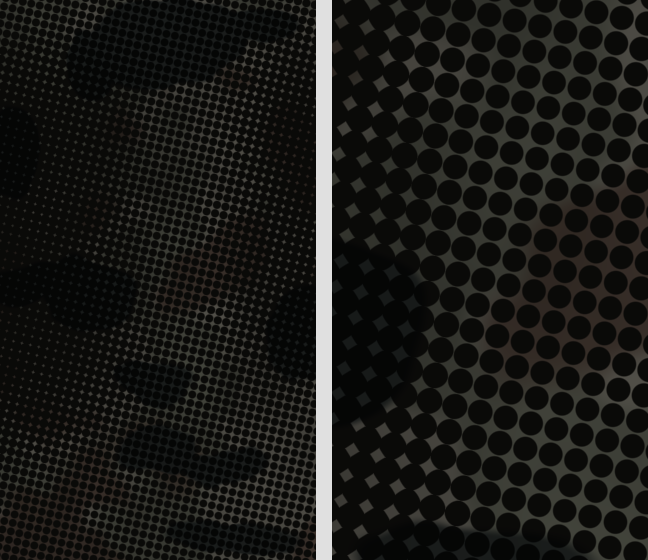
Left, the full canvas; right, a detail of the centre.
Reproduce this pattern procedurally as a Shadertoy shader.

```glsl
// Dark camouflage cloth seen through a tilted halftone screen.
// Black dots on a rotated grid shrink where light falls and merge where it fades,
// leaving small squares; noise and warped elliptical patches tint the gaps.

const float DOTS_ACROSS = 36.5;
const float SCREEN_TILT = -0.22;
const float RADIUS_LIT = 0.445;
const float RADIUS_DIM = 0.615;

const vec3 INK = vec3(0.040, 0.038, 0.032);
const vec3 INK_PATCH = vec3(0.018, 0.022, 0.021);
const vec3 CLOTH = vec3(0.290, 0.283, 0.258);
const vec3 OLIVE = vec3(0.195, 0.205, 0.175);
const vec3 BROWN = vec3(0.175, 0.132, 0.112);
const vec3 PATCH = vec3(0.080, 0.092, 0.090);

// Patches: centre xy, radii zw, in canvas widths
const int PATCH_COUNT = 11;
const vec4 PATCHES[PATCH_COUNT] = vec4[](
    vec4(0.53, 1.64, 0.26, 0.14), vec4(0.83, 1.68, 0.14, 0.055),
    vec4(0.28, 1.58, 0.08, 0.11), vec4(0.04, 1.28, 0.10, 0.15),
    vec4(0.27, 0.84, 0.14, 0.12), vec4(0.08, 0.88, 0.16, 0.06),
    vec4(0.95, 0.70, 0.09, 0.16), vec4(0.49, 0.58, 0.13, 0.07),
    vec4(0.52, 0.36, 0.13, 0.08), vec4(0.72, 0.30, 0.13, 0.05),
    vec4(0.74, 0.07, 0.22, 0.06));

float hash(vec2 cell) {
    vec3 q = fract(vec3(cell.xyx) * 0.1031);
    q += dot(q, q.yzx + 33.33);
    return fract((q.x + q.y) * q.z);
}

float valueNoise(vec2 p) {
    vec2 cell = floor(p), f = fract(p);
    f = f * f * (3.0 - 2.0 * f);
    float low = mix(hash(cell), hash(cell + vec2(1, 0)), f.x);
    float high = mix(hash(cell + vec2(0, 1)), hash(cell + vec2(1, 1)), f.x);
    return mix(low, high, f.y);
}

float fbm(vec2 p) {
    float sum = 0.0, amplitude = 0.5;
    for (int i = 0; i < 3; i++) {
        sum += amplitude * valueNoise(p);
        p = p * 2.03 + 17.0;
        amplitude *= 0.5;
    }
    return sum / 0.875;
}

mat2 rotation(float angle) {
    float c = cos(angle), s = sin(angle);
    return mat2(c, -s, s, c);
}

// Approximate signed distance to an ellipse
float ellipse(vec2 p, vec2 radii) {
    return (length(p / radii) - 1.0) * min(radii.x, radii.y);
}

// Union of the patches with wavy borders
float patchMask(vec2 p, float softness) {
    vec2 warp = vec2(fbm(p * 6.0), fbm(p * 6.0 + 40.0)) - 0.5;
    p += warp * 0.10;
    float d = 1.0;
    for (int i = 0; i < PATCH_COUNT; i++)
        d = min(d, ellipse(p - PATCHES[i].xy, PATCHES[i].zw));
    return 1.0 - smoothstep(-softness, softness, d);
}

// Light: a central column that widens at the top and bottom
float lightAmount(vec2 p, float top) {
    float offset = (p.x - 0.57) / 0.29;
    float column = 0.9 * exp(-offset * offset);
    float foot = 1.0 - smoothstep(0.2, 0.75, p.y - 0.25 * (p.x - 0.5));
    float crown = 0.85 * smoothstep(top - 0.42, top, p.y);
    float light = 1.0 - (1.0 - column) * (1.0 - foot) * (1.0 - crown);
    return clamp(light + 0.3 * (fbm(p * 3.0 + 9.0) - 0.5), 0.0, 1.0);
}

// One in the gaps, zero in the dots; merged dots leave square gaps
float halftoneGap(vec2 p, float radius, float pixel) {
    vec2 grid = rotation(SCREEN_TILT) * p * DOTS_ACROSS;
    float edge = 0.95 * pixel * DOTS_ACROSS;
    vec2 q = abs(fract(grid) - 0.5);
    float outsideDot = length(q) - radius;
    float halfSide = 1.15 * (sqrt(0.5) - radius);
    float insideSquare = halfSide - (1.0 - q.x - q.y) * sqrt(0.5);
    float merged = smoothstep(0.47, 0.54, radius);
    return smoothstep(-edge, edge, mix(outsideDot, insideSquare, merged));
}

vec3 clothColor(vec2 p, float light) {
    float olive = smoothstep(0.50, 0.60, fbm(p * 3.5 + 3.0));
    float brown = smoothstep(0.51, 0.60, fbm(p * 3.2 + 71.0));
    vec3 color = mix(CLOTH, OLIVE, 0.7 * olive);
    color = mix(color, BROWN, 0.75 * brown);
    float fold = mix(0.65, 1.25, fbm(p * vec2(5.0, 3.0) + 25.0));
    return color * fold * mix(0.85, 1.08, light);
}

void mainImage(out vec4 fragColor, in vec2 fragCoord) {
    float pixel = 1.0 / iResolution.x;
    vec2 p = fragCoord * pixel;
    float light = lightAmount(p, iResolution.y * pixel);
    float patches = patchMask(p, 0.007);

    vec3 cloth = mix(clothColor(p, light), PATCH, 0.9 * patches);
    vec3 ink = mix(INK, INK_PATCH, patches);
    float radius = mix(RADIUS_DIM, RADIUS_LIT, light);
    float gap = halftoneGap(p, radius, pixel);

    fragColor = vec4(mix(ink, cloth, gap), 1.0);
}
```
